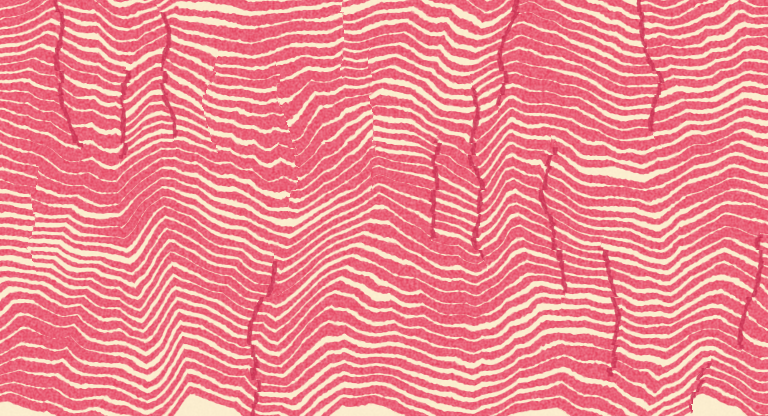
Reproduce this pattern procedurally as a WebGL 2 fragment shader.

```glsl
#version 300 es
precision highp float;
// Hand-drawn pink marker lines on cream paper, folded and broken by ragged dark faults.

#define LINES 35.0         // strokes per canvas height
#define GAP 0.145          // mean half-width of the paper gap, in line spacings
#define FOLD_PERIOD 0.42   // width of one fold
#define FOLD_HEIGHT 0.105  // height of one fold
#define FAULTS 17          // number of vertical breaks
#define FAULT_JUMP 0.024   // shift of the lines at a break
#define FAULT_WIDTH 0.0065 // half-width of the dark seam
#define GRAIN 165.0        // ink grain cells per canvas height
#define PAPER vec3(0.985, 0.93, 0.81)
#define INK_DEEP vec3(0.90, 0.28, 0.39)
#define INK_PALE vec3(0.94, 0.49, 0.56)
#define SEAM vec3(0.80, 0.21, 0.34)

uniform vec2 u_resolution;
out vec4 fragColor;

vec2 hash2(vec2 p) {
    vec3 q = fract(p.xyx * vec3(0.1031, 0.1030, 0.0973));
    q += dot(q, q.yzx + 33.33);
    return fract((q.xx + q.yz) * q.zy);
}

// Gradient noise, roughly -0.7 to 0.7
float noise(vec2 p) {
    vec2 i = floor(p), f = p - i;
    vec2 u = f * f * f * (f * (f * 6.0 - 15.0) + 10.0);
    vec2 o = vec2(0.0, 1.0);
    float a = dot(hash2(i) * 2.0 - 1.0, f);
    float b = dot(hash2(i + o.yx) * 2.0 - 1.0, f - o.yx);
    float c = dot(hash2(i + o.xy) * 2.0 - 1.0, f - o.xy);
    float d = dot(hash2(i + 1.0) * 2.0 - 1.0, f - 1.0);
    return 1.4 * mix(mix(a, b, u.x), mix(c, d, u.x), u.y);
}

// Lopsided zigzag: a long gentle fall, then a short steep rise
float foldHeight(vec2 p) {
    float q = p.x / FOLD_PERIOD + 0.6 * noise(p * vec2(1.3, 1.4) + 7.0);
    float t = fract(q);
    float zigzag = min((1.0 - t) / 0.3, t / 0.7);
    zigzag = mix(zigzag, smoothstep(0.0, 1.0, zigzag), 0.4);
    float strength = clamp(0.75 + 1.1 * noise(p * vec2(1.7, 1.5) + 31.0), 0.1, 1.2);
    float height = FOLD_HEIGHT * strength * (0.5 - zigzag);
    height += 0.035 * noise(p * vec2(5.0, 2.5) + 53.0);
    height += 0.035 * (0.2 - abs(noise(p * vec2(9.0, 3.0) + 71.0)));
    return height + 0.004 * noise(p * vec2(24.0, 30.0));
}

// x: shift of the lines, y: coverage of the dark seams
vec2 faults(vec2 p, float aspect, float pixel) {
    vec2 result = vec2(0.0);
    float jag = 0.014 * (hash2(vec2(floor(p.y * LINES), 5.0)).x - 0.5);
    float ragged = 0.004 * noise(p * 90.0);
    for (int k = 0; k < FAULTS; k++) {
        float id = float(k);
        vec2 place = hash2(vec2(id, 11.0));
        vec2 shape = hash2(vec2(id, 23.0));
        vec2 kind = hash2(vec2(id, 37.0));
        float x0 = (id + 0.2 + 0.6 * place.x) / float(FAULTS) * aspect;
        float dy = p.y - place.y;
        float reach = mix(0.14, 0.34, shape.x);
        float path = x0 - 0.35 * (shape.y - 0.5) * dy + jag;
        path += 0.045 * noise(vec2(p.y * 6.0, id * 3.7));
        float d = p.x - path;
        float taper = smoothstep(reach, 0.0, abs(dy));
        float jump = FAULT_JUMP * (kind.x < 0.5 ? -1.0 : 1.0);
        result.x += jump * (d < 0.0 ? -1.0 : 1.0) * taper * exp(-abs(d) / 0.1);
        float halfWidth = FAULT_WIDTH * (0.8 + 0.6 * noise(vec2(p.y * 22.0, id)));
        float seam = smoothstep(pixel, -pixel, abs(d) - halfWidth + ragged);
        seam *= smoothstep(pixel, -pixel, abs(dy) - 0.75 * reach);
        result.y = max(result.y, seam * step(0.25, kind.y));
    }
    return result;
}

void main() {
    float pixel = 1.0 / u_resolution.y;
    vec2 p = gl_FragCoord.xy * pixel;
    vec2 fault = faults(p, u_resolution.x * pixel, pixel);

    // Displaced stack of strokes, one per unit of s
    float s = (p.y - foldHeight(p) - fault.x) * LINES;
    float line = floor(s);
    float soft = 0.75 * clamp(fwidth(s), 0.02, 0.35);

    // Gaps swell and close along each line
    float gap = GAP + 0.2 * noise(vec2(p.x * 5.0, line * 7.31));
    gap += 0.14 * noise(p * vec2(3.5, 4.5) + 90.0);
    gap += 0.09 * noise(p * 110.0);
    float ink = smoothstep(-soft, soft, abs(s - line - 0.5) - max(gap, -0.05));

    // Bare paper below the last stroke
    float drawn = smoothstep(-soft, soft, s + 0.5);
    ink *= drawn;

    // Mottled marker ink, seams and paper
    float grain = noise(p * GRAIN) + 0.5 * noise(p * GRAIN * 0.45 + 13.0);
    vec3 marker = mix(INK_DEEP, INK_PALE, clamp(0.48 + 0.65 * grain, 0.0, 1.2));
    vec3 color = mix(PAPER + 0.012 * grain, marker, ink);
    color = mix(color, SEAM + 0.05 * grain, fault.y * drawn * 0.85);
    fragColor = vec4(color, 1.0);
}
```
